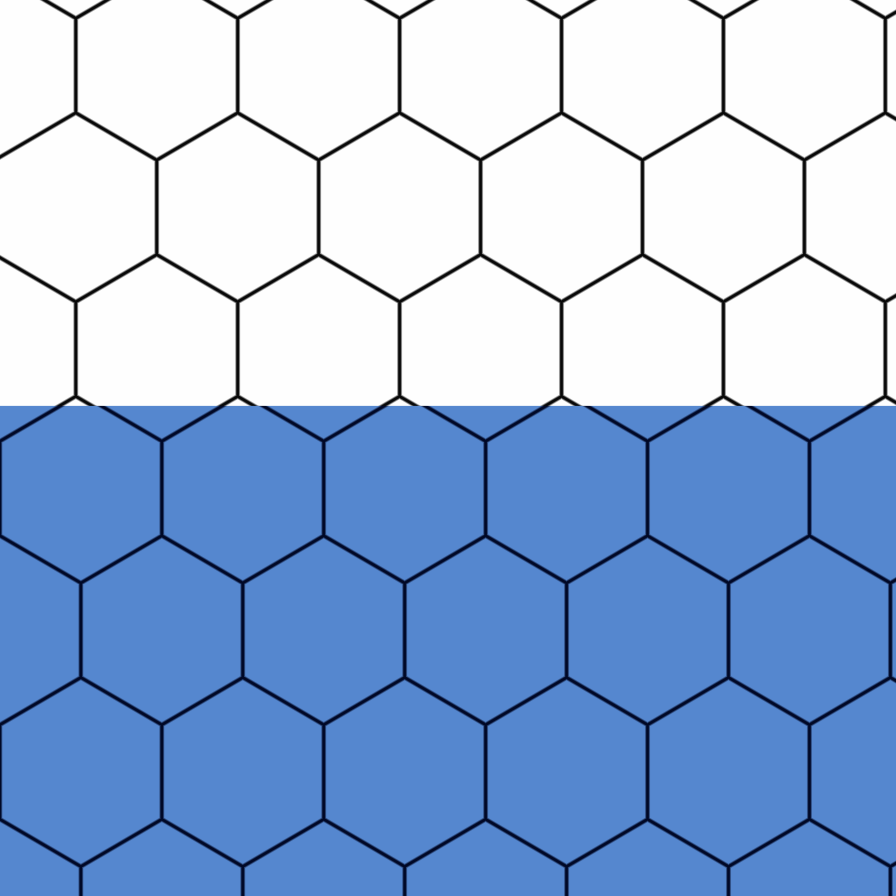
A Shadertoy shader for this pattern:

```glsl
// Black honeycomb outlines over a white upper field and a blue lower field.

// Distance to the nearest wall of a hexagonal grid with cells of width 1
// and a cell centred on the origin.
float hexEdge(vec2 p) {
    vec2 period = vec2(1.0, sqrt(3.0));
    vec2 a = mod(p + 0.5 * period, period) - 0.5 * period;
    vec2 b = mod(p, period) - 0.5 * period;
    vec2 cell = abs(dot(a, a) < dot(b, b) ? a : b);
    return 0.5 - max(cell.x, dot(cell, vec2(0.5, 0.5 * sqrt(3.0))));
}

void mainImage(out vec4 fragColor, in vec2 fragCoord) {
    vec2 uv = fragCoord / iResolution.y;
    float pixel = 1.0 / iResolution.y;
    vec2 cellSize = vec2(0.1807, 0.1827);

    // The two fields carry the same grid, slightly shifted at the seam
    float upperWall = hexEdge((uv - vec2(0.0846, 0.7686)) / cellSize);
    float lowerWall = hexEdge((uv - vec2(0.1806, 0.2966)) / cellSize);

    // Soft outlines
    float soft = max(0.008, 0.7 * pixel / cellSize.x);
    float upperLine = 1.0 - smoothstep(0.0115 - soft, 0.0115 + soft, upperWall);
    float lowerLine = 1.0 - smoothstep(0.0115 - soft, 0.0115 + soft, lowerWall);

    vec3 upper = mix(vec3(0.995), vec3(0.03), upperLine);
    vec3 lower = mix(vec3(0.335, 0.53, 0.81), vec3(0.0, 0.03, 0.15), lowerLine);

    // Horizontal seam
    float seam = smoothstep(-0.7 * pixel, 0.7 * pixel, uv.y - 0.547);
    fragColor = vec4(mix(lower, upper, seam), 1.0);
}
```
